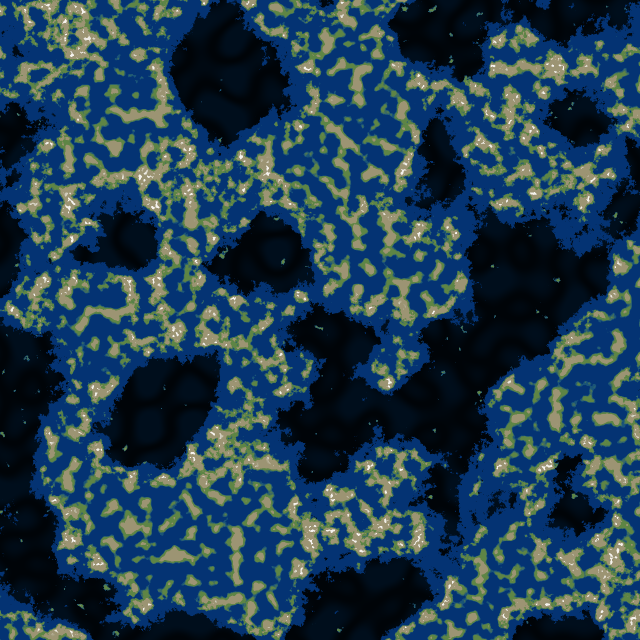
Reproduce this texture procedurally as a WebGL 1 fragment shader.

```glsl
precision highp float;
uniform vec2 u_resolution;

// Colours
const vec3 TRENCH_DARK = vec3(0.0, 0.015, 0.03);
const vec3 TRENCH_GLOW = vec3(0.0, 0.055, 0.11);
const vec3 OCEAN = vec3(0.015, 0.20, 0.45);
const vec3 SHALLOWS = vec3(0.10, 0.33, 0.47);
const vec3 SHORE = vec3(0.24, 0.42, 0.38);
const vec3 GRASS = vec3(0.37, 0.52, 0.27);
const vec3 ROCK = vec3(0.61, 0.58, 0.45);
const vec3 SNOW = vec3(0.96, 0.95, 0.93);

// Feature counts across the canvas
const float BASIN_FREQ = 5.0;
const float RAGGED_FREQ = 45.0;
const float ISLAND_FREQ = 42.0;
const float CLUSTER_FREQ = 9.0;
const float TRENCH_FREQ = 15.0;
const float SNOW_FREQ = 190.0;

// Levels, in standard deviations of the noise
const float SEA_SHIFT = 0.47;
const float RAGGED_AMOUNT = 0.15;
const float RING_BIAS = 0.3;
const float INNER_BIAS = -0.3;
const float SHELF_BIAS = -2.6;
const float CLUSTER_AMOUNT = 0.3;
const float SHORE_LEVEL = 0.16;
const float GRASS_LEVEL = 0.33;
const float ROCK_LEVEL = 0.95;
const float SNOW_LEVEL = 1.8;
const float SNOW_GRAIN = 0.85;
const float EDGE = 0.03;

const float NOISE_DEVIATION = 0.21;
const mat2 OCTAVE_TURN = mat2(1.6, 1.2, -1.2, 1.6);
const int OCTAVES = 5;
const int SAMPLES = 2;

vec2 hash2(vec2 cell) {
  vec3 q = fract(cell.xyx * vec3(0.1031, 0.1030, 0.0973));
  q += dot(q, q.yzx + 33.33);
  return fract((q.xx + q.yz) * q.zy);
}

float corner(vec2 cell, vec2 offset) {
  return dot(normalize(hash2(cell) - 0.4999), offset);
}

// Gradient noise scaled to unit deviation
float noise(vec2 p) {
  vec2 i = floor(p);
  vec2 f = p - i;
  vec2 w = f * f * f * (f * (f * 6.0 - 15.0) + 10.0);
  vec2 x = vec2(1.0, 0.0);
  float low = mix(corner(i, f), corner(i + x, f - x), w.x);
  float high = mix(corner(i + x.yx, f - x.yx), corner(i + 1.0, f - 1.0), w.x);
  return mix(low, high, w.y) / NOISE_DEVIATION;
}

// Layered noise, kept at unit deviation for any gain
float fbm(vec2 p, float gain) {
  float sum = 0.0;
  float power = 0.0;
  float amplitude = 1.0;
  for (int i = 0; i < OCTAVES; i++) {
    sum += amplitude * noise(p);
    power += amplitude * amplitude;
    amplitude *= gain;
    p = OCTAVE_TURN * p + 17.3;
  }
  return sum / sqrt(power);
}

float step01(float level, float value) {
  return smoothstep(level - EDGE, level + EDGE, value);
}

vec3 terrain(vec2 p) {
  // Broad basins with a ragged rim
  float continent = fbm(p * BASIN_FREQ + 3.7, 0.42) + SEA_SHIFT;
  float rim = continent + RAGGED_AMOUNT * fbm(p * RAGGED_FREQ + 51.0, 0.75);
  float inner = smoothstep(0.9, 1.5, continent);

  // Islands crowd in a ring between the shelf and the calmer interior
  float bias = mix(SHELF_BIAS, RING_BIAS, smoothstep(0.05, 0.65, continent));
  bias = mix(bias, INNER_BIAS, inner);
  bias += CLUSTER_AMOUNT * (1.0 - inner) * noise(p * CLUSTER_FREQ + 29.0);
  float height = bias + fbm(p * ISLAND_FREQ + 83.0, mix(0.52, 0.3, inner));

  // Water
  float glow = smoothstep(0.0, 1.7, abs(noise(p * TRENCH_FREQ + 11.0)));
  vec3 trench = mix(TRENCH_DARK, TRENCH_GLOW, glow);
  vec3 colour = mix(trench, OCEAN, step01(0.0, rim));

  // Land bands by height
  colour = mix(colour, SHALLOWS, step01(0.0, height));
  colour = mix(colour, SHORE, step01(SHORE_LEVEL, height));
  colour = mix(colour, GRASS, step01(GRASS_LEVEL, height));
  colour = mix(colour, ROCK, step01(ROCK_LEVEL, height));

  // Snow specks on the highest ground
  float grain = step01(SNOW_GRAIN, noise(p * SNOW_FREQ + 7.0));
  return mix(colour, SNOW, grain * step01(SNOW_LEVEL, height) * (1.0 - inner));
}

void main() {
  // Average a small grid of samples to smooth the edges
  vec3 total = vec3(0.0);
  for (int y = 0; y < SAMPLES; y++) {
    for (int x = 0; x < SAMPLES; x++) {
      vec2 shift = (vec2(float(x), float(y)) + 0.5) / float(SAMPLES) - 0.5;
      total += terrain((gl_FragCoord.xy + shift) / u_resolution.y);
    }
  }
  gl_FragColor = vec4(total / float(SAMPLES * SAMPLES), 1.0);
}
```
